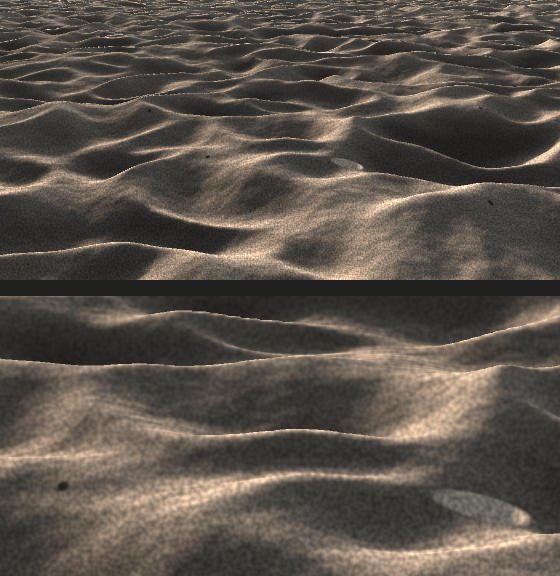
Top: the whole. Bottom: its middle third, enlarged.
Give the GLSL for this texture, as a Shadertoy shader.

```glsl
// Wind-worn, trampled sand under a low sun that stands behind the dunes.
// A ridged-noise height field is ray marched in perspective, then lit by
// warm sunlight with soft shadows, grey skylight and a fine grain.

float hash(vec2 p) {
    vec3 q = fract(p.xyx * 0.1031);
    q += dot(q, q.yzx + 33.33);
    return fract((q.x + q.y) * q.z);
}

float slopeAt(vec2 cell, vec2 offset) {
    float angle = 6.2832 * hash(cell);
    return dot(vec2(cos(angle), sin(angle)), offset);
}

// Gradient noise, roughly -0.6 to 0.6
float noise(vec2 p) {
    vec2 i = floor(p), f = fract(p);
    vec2 u = f * f * f * (f * (f * 6.0 - 15.0) + 10.0);
    vec2 e = vec2(1.0, 0.0);
    return mix(mix(slopeAt(i, f), slopeAt(i + e.xy, f - e.xy), u.x),
               mix(slopeAt(i + e.yx, f - e.yx), slopeAt(i + e.xx, f - e.xx), u.x), u.y);
}

// Crests run along the zero lines of the noise, with hollows between them
float sandHeight(vec2 p) {
    p += vec2(40.0, 20.0);
    p.y += 0.22 * noise(p * 1.4);
    float ridge = noise(p * vec2(1.6, 2.3));
    float swell = noise(p * vec2(1.1, 1.7) + 7.3);
    float lumps = noise(p * vec2(3.7, 4.6) + 3.1);
    return 0.16 - 0.22 * sqrt(ridge * ridge + 0.003) + 0.12 * swell + 0.028 * lumps;
}

float detailedHeight(vec2 p) {
    return sandHeight(p) + 0.005 * noise(p * 11.0) + 0.0015 * noise(p * 27.0);
}

// March only through the slab that holds the sand, then refine the crossing
float hitDistance(vec3 eye, vec3 ray) {
    float t = (0.23 - eye.y) / ray.y;
    float stepLength = 0.30 / -ray.y / 44.0;
    float lastGap = 0.05;
    for (int i = 0; i < 44; i++) {
        vec3 q = eye + ray * t;
        float gap = q.y - sandHeight(q.xz);
        if (gap < 0.0) {
            return t + stepLength * gap / (lastGap - gap);
        }
        lastGap = gap;
        t += stepLength;
    }
    return t;
}

float sunVisibility(vec3 pos, vec3 sun) {
    float light = 1.0;
    for (int i = 1; i <= 9; i++) {
        float d = 0.055 * float(i);
        vec3 q = pos + sun * d;
        light = min(light, 0.5 + 7.0 * (q.y - sandHeight(q.xz)) / d);
    }
    return clamp(light, 0.0, 1.0);
}

vec3 shadeSand(vec2 view) {
    vec3 eye = vec3(0.0, 1.0, 0.0);
    vec3 ray = vec3(view.x, view.y - 1.14, 2.0);
    float t = hitDistance(eye, ray);
    vec3 pos = eye + ray * t;

    float e = 0.006 * t;
    float h = detailedHeight(pos.xz);
    vec3 normal = normalize(vec3(h - detailedHeight(pos.xz + vec2(e, 0.0)), e,
                                 h - detailedHeight(pos.xz + vec2(0.0, e))));
    vec3 sun = normalize(vec3(-0.5, 0.25, 0.83));
    pos.y = h + 0.004;

    float direct = 1.9 * pow(max(dot(normal, sun), 0.0), 1.2) * sunVisibility(pos, sun);
    float sky = 0.28 + 0.2 * normal.z + 0.5 * (h - 0.11) + 0.05 * smoothstep(1.5, 6.0, t);
    vec3 color = vec3(1.0, 0.965, 0.91) * max(sky, 0.13);
    color += vec3(0.62, 0.49, 0.38) * min(direct, 1.05);

    // Sparse dark crumbs lying on the sand
    vec2 cell = floor(pos.xz * 5.0);
    vec2 spot = 0.25 + 0.5 * vec2(hash(cell + 11.0), hash(cell + 57.0));
    float reach = length((fract(pos.xz * 5.0) - spot) * vec2(1.0, 0.6));
    float crumb = step(0.94, hash(cell)) * (1.0 - smoothstep(0.02, 0.06, reach));
    return color * (1.0 - 0.6 * crumb);
}

void mainImage(out vec4 fragColor, in vec2 fragCoord) {
    vec2 p = fragCoord / iResolution.y;
    vec2 view = p - vec2(0.5 * iResolution.x / iResolution.y, 0.0);

    // Two samples per pixel calm the distant crests
    vec2 shift = vec2(0.2, 0.25) / iResolution.y;
    vec3 color = 0.5 * (shadeSand(view + shift) + shadeSand(view - shift));

    // Pale flake half buried near the middle
    vec2 flake = view - vec2(0.24, 0.415);
    flake.y += 0.25 * flake.x;
    float body = length(flake / vec2(0.06, 0.016));
    vec3 flakeColor = mix(vec3(0.42, 0.41, 0.38), vec3(0.8, 0.7, 0.6),
                          smoothstep(0.03, 0.05, flake.x));
    color = mix(color, flakeColor, 1.0 - smoothstep(0.8, 1.1, body));

    // Grain, strongest in the foreground
    float grain = noise(p * 175.0) + 0.6 * noise(p * 95.0 + 31.0);
    color *= 1.0 + mix(0.36, 0.14, smoothstep(0.1, 0.95, p.y)) * grain;

    fragColor = vec4(clamp(color, 0.0, 1.0), 1.0);
}
```
